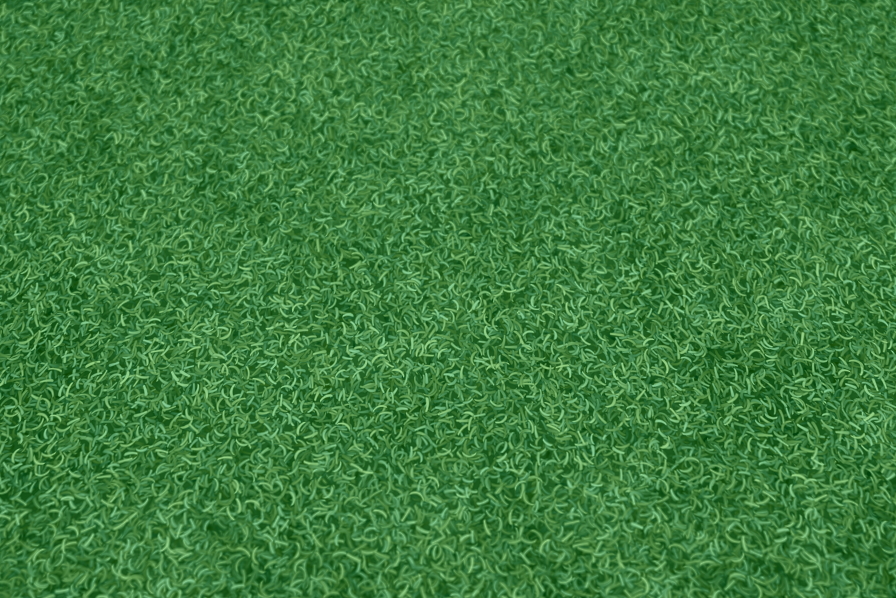
This texture is drawn by a Shadertoy shader. Its source:

```glsl
#define BLADE_ROWS 43.0
#define PERSPECTIVE 0.35
#define LAYERS 8
#define HALF_LENGTH 0.46
#define HALF_WIDTH 0.10
#define SHADOW 0.26
#define FOCUS_HEIGHT 0.36
#define FOCUS_BLUR 0.075
#define FAR_BLUR 0.22
#define DARK_GREEN vec3(0.06, 0.31, 0.07)
#define LIGHT_GREEN vec3(0.49, 0.75, 0.49)
#define WARM_TINT vec3(0.06, 0.02, -0.05)

vec3 hash3(vec2 p) {
    vec3 q = fract(p.xyx * vec3(0.1031, 0.1030, 0.0973));
    q += dot(q, q.yxz + 33.33);
    return fract((q.xxy + q.yzz) * q.zyx);
}

float valueNoise(vec2 p) {
    vec2 cell = floor(p), f = fract(p);
    f = f * f * (3.0 - 2.0 * f);
    float low = mix(hash3(cell).x, hash3(cell + vec2(1, 0)).x, f.x);
    float high = mix(hash3(cell + vec2(0, 1)).x, hash3(cell + vec2(1, 1)).x, f.x);
    return mix(low, high, f.y);
}

// Blade space: x runs from root to tip, y across the bent spine
vec2 bladeSpace(vec2 p, float angle, float bend) {
    vec2 along = vec2(cos(angle), sin(angle));
    vec2 q = vec2(dot(p, along), dot(p, vec2(-along.y, along.x)));
    q.y += bend * (q.x * q.x - 0.08);
    return q;
}

// Lays one grid of blades over shade = (tone, warmth)
vec2 addBlades(vec2 shade, vec2 ground, float depth, float blur) {
    vec2 home = floor(ground);
    for (int j = -1; j <= 1; j++)
    for (int i = -1; i <= 1; i++) {
        vec2 cell = home + vec2(i, j);
        vec2 seed = cell + 131.0 + depth * 517.0;
        vec3 place = hash3(seed);
        vec3 look = hash3(seed + 271.7);
        vec2 q = bladeSpace(ground - cell - place.xy, place.z * 6.2832, (look.y - 0.5) * 1.8);

        float reach = HALF_LENGTH * mix(0.7, 1.1, look.z);
        float dist = length(vec2(q.x - clamp(q.x, -reach, reach), q.y));
        float taper = 1.0 - 0.35 * smoothstep(-reach, reach, q.x);
        float width = HALF_WIDTH * taper * mix(0.85, 1.3, place.x);
        float cover = 1.0 - smoothstep(width - blur, width + blur, dist);
        float halo = 1.0 - smoothstep(width, width + 0.12 + blur, dist);

        float tone = mix(0.25, 0.85, depth) + (look.x - 0.5) * 0.75;
        tone += 0.12 * clamp(q.x / reach, -1.0, 1.0);
        shade.x *= 1.0 - SHADOW * halo;
        shade = mix(shade, vec2(tone, look.z * 2.0 - 1.0), cover);
    }
    return shade;
}

void mainImage(out vec4 fragColor, in vec2 fragCoord) {
    vec2 uv = fragCoord / iResolution.y;
    float centreX = 0.5 * iResolution.x / iResolution.y;

    // Receding ground: blades shrink towards the top
    float scale = 1.0 - PERSPECTIVE * uv.y;
    vec2 ground = vec2((uv.x - centreX) / scale, -log(scale) / PERSPECTIVE) * BLADE_ROWS;

    // Shallow focus, never sharper than a pixel
    float defocus = uv.y > FOCUS_HEIGHT
        ? smoothstep(FOCUS_HEIGHT, 1.05, uv.y)
        : 0.45 * smoothstep(FOCUS_HEIGHT, 0.0, uv.y);
    float pixel = BLADE_ROWS / (iResolution.y * scale);
    float blur = max(0.55 * pixel, FOCUS_BLUR + FAR_BLUR * defocus);

    vec2 shade = vec2(0.1, 0.0);
    for (int layer = 0; layer < LAYERS; layer++) {
        float depth = float(layer) / float(LAYERS - 1);
        shade = addBlades(shade, ground + float(layer) * vec2(0.37, 0.61), depth, blur);
    }

    // Soft patches across the turf and darker far corners
    float patches = valueNoise(ground * 0.22 + 60.0) + valueNoise(ground * 0.5 + 90.0) - 1.0;
    shade.x += 0.10 * patches;
    vec2 fromCentre = vec2((uv.x - centreX) / centreX, uv.y * 2.0 - 1.0);
    shade.x += 0.03 - 0.05 * dot(fromCentre, fromCentre);

    vec3 color = mix(DARK_GREEN, LIGHT_GREEN, clamp(shade.x, -0.1, 1.15));
    color += WARM_TINT * shade.y * 0.6;
    fragColor = vec4(clamp(color, 0.0, 1.0), 1.0);
}
```
